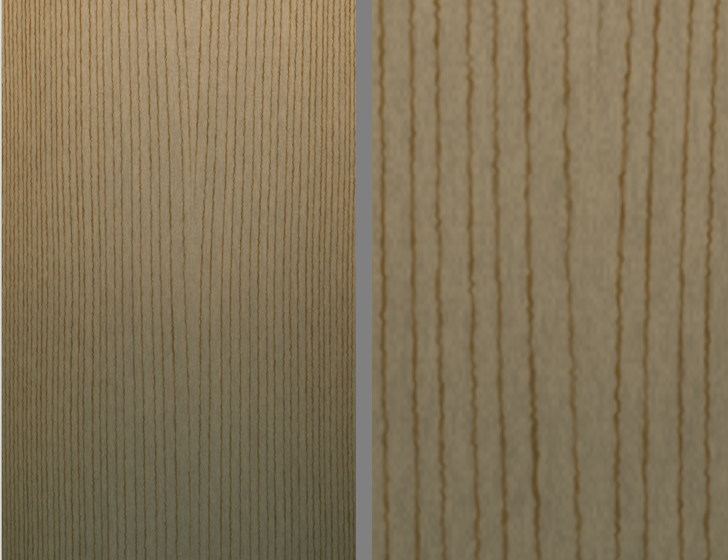
Left, the full canvas; right, a detail of the centre.
Reproduce this texture procedurally as a WebGL 1 fragment shader.

```glsl
precision highp float;
// Straight-grained pale wood veneer, fading from warm tan to dim olive.
uniform vec2 u_resolution;

float hash(vec2 p) {
  return fract(sin(dot(p, vec2(127.1, 311.7))) * 43758.5453);
}

float noise(vec2 p) {
  vec2 i = floor(p);
  vec2 f = fract(p);
  f = f * f * (3.0 - 2.0 * f);
  return mix(mix(hash(i), hash(i + vec2(1.0, 0.0)), f.x),
             mix(hash(i + vec2(0.0, 1.0)), hash(i + vec2(1.0, 1.0)), f.x), f.y);
}

// Dark grain lines: crowded at the sides, leaning to the middle lower down.
float grain(vec2 uv, vec2 q, float pixel) {
  float c = uv.x - 0.54 + 0.014 * (noise(vec2(uv.x * 5.0, uv.y * 4.0)) - 0.5);
  float a = abs(c);
  float lean = 1.5 * uv.y * uv.y * exp(-5.0 * a);
  float phase = 32.0 * a + 64.0 * a * a * a - lean + 0.1;
  float density = 32.0 + 192.0 * a * a + 5.0 * lean;

  float id = floor(phase) + 100.0 * step(0.0, c);
  float offset = 0.3 * (hash(vec2(id, 3.0)) - 0.5);
  float wiggle = 0.0016 * (noise(vec2(id * 7.3, q.y * 45.0)) - 0.5)
               + 0.0028 * (noise(vec2(id * 3.7, q.y * 170.0)) - 0.5);
  float d = abs((fract(phase) - 0.5 - offset) / density + wiggle);

  // Soft edges, a faint halo and a broken, pore-like strength along each line
  float halfWidth = 0.0012 + 0.0016 * noise(vec2(id * 5.1, q.y * 90.0));
  float soft = max(0.0024, pixel * 0.8);
  float line = 1.0 - smoothstep(halfWidth - soft, halfWidth + soft, d);
  float halo = 1.0 - smoothstep(0.0, 0.008, d);
  float strength = 0.3 + 0.3 * hash(vec2(id, 9.0))
                 + 0.4 * noise(vec2(id * 2.9, q.y * 22.0))
                 + 0.55 * noise(vec2(id * 8.3, q.y * 130.0));
  return (line * strength + 0.14 * halo) * smoothstep(0.0, 0.012, a);
}

void main() {
  vec2 uv = gl_FragCoord.xy / u_resolution;
  vec2 q = gl_FragCoord.xy / u_resolution.x;
  float pixel = 1.0 / u_resolution.x;

  // Ground colour, lit from above
  vec3 bottom = vec3(0.37, 0.368, 0.292);
  vec3 middle = vec3(0.515, 0.463, 0.362);
  vec3 top = vec3(0.675, 0.592, 0.468);
  vec3 color = mix(bottom, middle, smoothstep(-0.15, 0.62, uv.y));
  color = mix(color, top, clamp((uv.y - 0.42) / 0.55, 0.0, 1.0));

  // Warmer sides and a dimmer lower right
  float side = smoothstep(0.15, 0.55, abs(uv.x - 0.54));
  color *= mix(vec3(1.0), vec3(1.0, 0.98, 0.94), side);
  color *= 1.0 - 0.07 * smoothstep(0.6, 1.0, uv.x) * (1.0 - uv.y);

  // Fine fibres and broad tonal drift
  float fibre = noise(q * vec2(190.0, 40.0)) - 0.5;
  float speck = noise(q * vec2(310.0, 180.0) + 17.0) - 0.5;
  float drift = noise(q * vec2(28.0, 2.5) + 5.0) - 0.5;
  color *= 1.0 + 0.07 * fibre + 0.09 * speck + 0.03 * drift;

  // Grain lines, stronger where the light is warm
  vec3 stain = mix(vec3(0.86, 0.77, 0.61), vec3(0.81, 0.71, 0.52), uv.y);
  color *= mix(vec3(1.0), stain, grain(uv, q, pixel));

  // Pale strip along the left edge
  float strip = 1.0 - smoothstep(0.0045 - pixel * 0.5, 0.0045 + pixel * 0.5, uv.x);
  color = mix(color, vec3(0.86, 0.87, 0.85), strip);

  gl_FragColor = vec4(color, 1.0);
}
```
